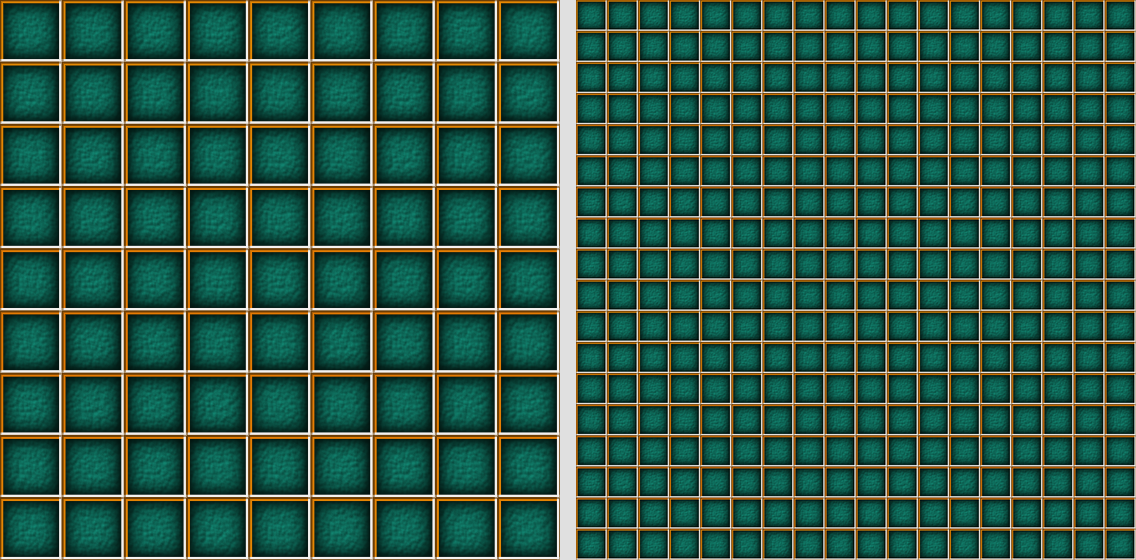
Left: one tile. Right: repeated 2 by 2.
Give the GLSL for this pattern, as a Shadertoy shader.

```glsl
const float TILES = 9.0;

vec2 hash2(vec2 p) {
    vec2 k = vec2(dot(p, vec2(127.1, 311.7)), dot(p, vec2(269.5, 183.3)));
    return fract(sin(k) * 43758.5);
}

// Cellular noise that wraps after a whole number of cells
float cellular(vec2 p, float period) {
    vec2 cell = floor(p), local = p - cell;
    float nearest = 2.0;
    for (int y = -1; y <= 1; y++) {
        for (int x = -1; x <= 1; x++) {
            vec2 offset = vec2(x, y);
            vec2 d = offset + hash2(mod(cell + offset, period)) - local;
            nearest = min(nearest, dot(d, d));
        }
    }
    return sqrt(nearest);
}

// Grain shared by all tiles, plus a canvas-wide layer that varies them
float leatherHeight(vec2 p) {
    return 0.55 * cellular(p * 16.0, 16.0)
         + 0.65 * cellular(p * 10.0, 10.0 * TILES);
}

// Coverage of the region below a limit, with a smoothed edge
float below(float value, float limit, float soft) {
    return 1.0 - smoothstep(limit - soft, limit + soft, value);
}

void mainImage(out vec4 fragColor, in vec2 fragCoord) {
    vec2 uv = fragCoord / iResolution.xy;
    vec2 p = uv * TILES;
    vec2 q = fract(p);
    q.y = 1.0 - q.y; // measured from the top left of each tile
    float soft = max(0.6 * TILES / min(iResolution.x, iResolution.y), 0.007);

    // Embossed panel, darkening towards its rim
    vec2 rim = abs((q - vec2(0.49, 0.5)) / 0.465);
    vec2 fade = clamp(1.0 - rim * rim * rim, 0.0, 1.0);
    float glow = fade.x * fade.y;
    float relief = leatherHeight(p + vec2(-0.012, 0.016))
                 - leatherHeight(p + vec2(0.012, -0.016));
    float shade = glow * (1.0 + 0.55 * clamp(relief, -0.7, 0.7));
    vec3 color = mix(vec3(0.005, 0.065, 0.05), vec3(0.055, 0.42, 0.355), shade);

    // Orange bevel along the top and left
    float nearEdge = min(q.x, q.y);
    vec3 orange = vec3(0.9, 0.51 + 0.03 * cos(6.28319 * (uv.y - 0.9)), 0.01);
    color = mix(color, orange, below(nearEdge, 0.053, soft));

    // White bevel along the bottom and right
    vec2 farSide = 1.0 - q;
    vec2 white = vec2(below(farSide.x, 0.05, soft), below(farSide.y, 0.05, soft));
    color = mix(color, vec3(0.96, 0.95, 0.94), max(white.x, white.y));

    // Brown seams, fainter where they cross the white bevel
    vec2 seamDistance = abs(fract(q + 0.495) - 0.5);
    vec2 seam = vec2(below(seamDistance.x, 0.017, soft),
                     below(seamDistance.y, 0.017, soft));
    seam *= 1.0 - 0.4 * white.yx;
    color = mix(color, vec3(0.42, 0.24, 0.02), max(seam.x, seam.y));

    fragColor = vec4(color, 1.0);
}
```
